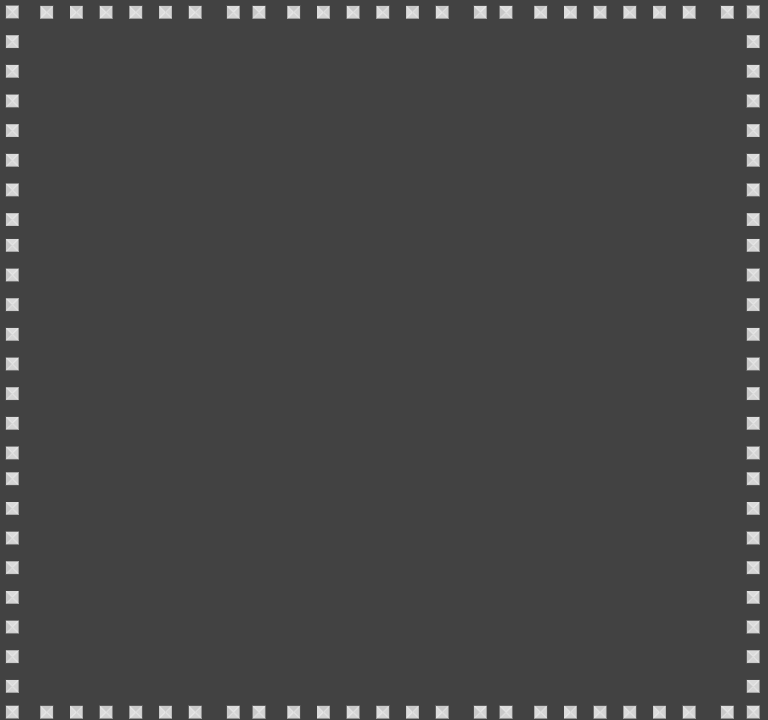
A Shadertoy shader for this background:

```glsl
// Dark grey panel framed by a border of small pale pyramid studs.

// Offset from the nearest stud along the top and bottom rows.
float rowOffset(float x) {
    float c = mod(x, 247.0) - 12.0;
    if (c < 17.0) return c;
    if (c > 203.0) return c - 221.3;
    return c - 34.7 - 29.7 * clamp(round((c - 34.7) / 29.7), 0.0, 5.0);
}

// Offset from the nearest stud along the left and right columns.
float columnOffset(float y) {
    float c = mod(y, 233.7) - 12.0;
    return c - 29.7 * clamp(round(c / 29.7), 0.0, 7.0);
}

// Four-sided stud: one shaded facet, pale ridges and a soft lower right rim.
vec3 drawStud(vec3 base, vec2 d, float aa, bool sideways) {
    const float halfSize = 6.4;
    float edge = max(abs(d.x), abs(d.y)) - halfSize;
    float mask = clamp(0.5 - edge / aa, 0.0, 1.0);

    vec2 q = sideways ? d.yx : d;
    float facet = smoothstep(-aa, aa, -q.y - abs(q.x));
    float shade = mix(0.86, 0.79, facet);
    shade -= 0.03 * smoothstep(-aa, aa, d.x + d.y);

    float ridge = abs(abs(d.x) - abs(d.y)) * 0.707;
    shade += 0.05 * (1.0 - smoothstep(0.2, 0.2 + aa, ridge));
    float rim = smoothstep(halfSize - 1.5, halfSize, max(d.x, d.y));
    shade -= 0.06 * rim;
    return mix(base, vec3(shade), mask);
}

void mainImage(out vec4 fragColor, in vec2 fragCoord) {
    // Canvas units, measured from the top left.
    vec2 uv = fragCoord / iResolution.xy;
    vec2 p = vec2(uv.x, 1.0 - uv.y) * vec2(768.0, 721.0);
    float aa = 768.0 / iResolution.x;
    vec3 color = vec3(0.26);

    // Horizontal rows; the studs that close each group lie sideways.
    float rowY = p.y < 360.0 ? 12.3 : 713.2;
    float group = mod(p.x, 247.0) - 12.0;
    bool groupEnd = group < 17.0 || group > 203.0;
    color = drawStud(color, vec2(rowOffset(p.x), p.y - rowY), aa, groupEnd);

    // Vertical columns, with corners shared by the rows.
    float columnX = p.x < 384.0 ? 12.3 : 753.2;
    vec2 side = vec2(p.x - columnX, columnOffset(p.y));
    if (abs(side.x) < 9.0) color = drawStud(vec3(0.26), side, aa, true);

    fragColor = vec4(color, 1.0);
}
```
